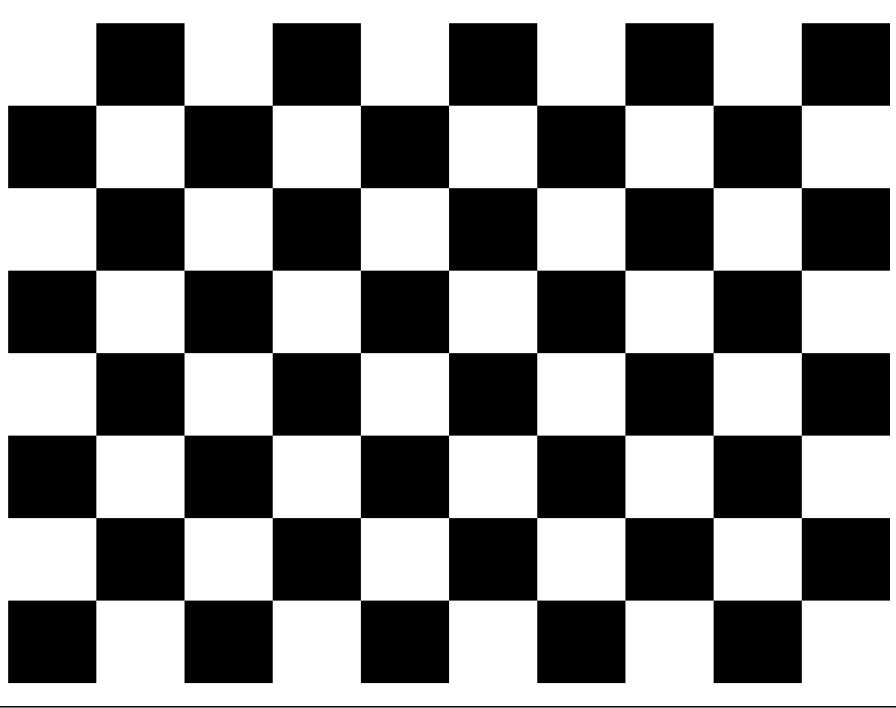
This pattern is drawn by a Shadertoy shader. Its source:

```glsl
// Black and white checkerboard of 10 by 8 cells on white, with a thin rule along the bottom.

const vec2 CELLS = vec2(10.0, 8.0);
const vec2 BOARD_MIN = vec2(0.0091, 0.0352);
const vec2 BOARD_MAX = vec2(0.9933, 0.9672);
const float RULE_CENTER = 0.0017;
const float RULE_WIDTH = 0.0021;
const vec3 INK = vec3(0.0);
const vec3 PAPER = vec3(1.0);

// Share of a pixel inside an edge, from signed distance and pixel size
vec2 coverage(vec2 dist, vec2 pixel) {
    return clamp(dist / pixel + 0.5, 0.0, 1.0);
}

// Signed distance to the nearest cell edge on each axis, positive in even cells
vec2 alternate(vec2 cell) {
    return 0.5 - abs(mod(cell + 0.5, 2.0) - 1.0);
}

// Ink where both axes agree in parity; edges blend over one pixel
float checker(vec2 cell, vec2 pixel) {
    // Holding the outer half cells keeps the border free of parity flips
    vec2 inner = clamp(cell, vec2(0.5), CELLS - 0.5);
    vec2 parity = 2.0 * coverage(alternate(inner), pixel) - 1.0;
    return 0.5 + 0.5 * parity.x * parity.y;
}

// Mask of the whole board
float board(vec2 cell, vec2 pixel) {
    vec2 inside = coverage(min(cell, CELLS - cell), pixel);
    return inside.x * inside.y;
}

// Horizontal line, as the overlap of the pixel with the band
float rule(float y, float pixel, float center, float width) {
    float low = max(y - 0.5 * pixel, center - 0.5 * width);
    float high = min(y + 0.5 * pixel, center + 0.5 * width);
    return max(high - low, 0.0) / pixel;
}

void mainImage(out vec4 fragColor, in vec2 fragCoord) {
    vec2 uv = fragCoord / iResolution.xy;
    vec2 pixel = 1.0 / iResolution.xy;

    // Board space: one unit per cell
    vec2 scale = CELLS / (BOARD_MAX - BOARD_MIN);
    vec2 cell = (uv - BOARD_MIN) * scale;
    vec2 cellPixel = pixel * scale;

    float ink = checker(cell, cellPixel) * board(cell, cellPixel);
    ink = max(ink, rule(uv.y, pixel.y, RULE_CENTER, RULE_WIDTH));
    fragColor = vec4(mix(PAPER, INK, ink), 1.0);
}
```
